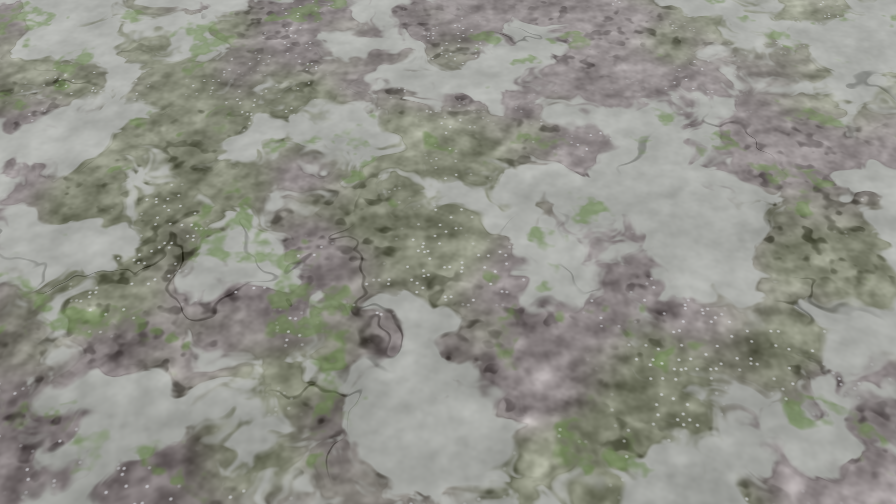
Write a Shadertoy shader that draws this texture.

```glsl
const vec3 SAND = vec3(0.655, 0.662, 0.645);
const vec3 ROCK = vec3(0.530, 0.521, 0.504);
const vec3 MAUVE_TINT = vec3(0.012, -0.008, 0.010);
const vec3 OLIVE_TINT = vec3(-0.012, 0.008, -0.045);
const vec3 ALGAE = vec3(0.36, 0.46, 0.25);
const vec3 GLINT = vec3(0.88, 0.89, 0.91);
const float HORIZON = 2.6;       // height of the vanishing line
const float DEPTH_STRETCH = 2.9; // foreshortening of the ground
const float PATCH_SCALE = 4.2;
const float LUMP_SCALE = 10.0;
const float GRAIN_SCALE = 23.0;
const float SAND_LEVEL = 0.535;  // higher leaves less sand
const float GLINT_SCALE = 75.0;

float hash(vec2 p) {
    vec3 q = fract(p.xyx * vec3(0.1031, 0.1030, 0.0973));
    q += dot(q, q.yzx + 33.33);
    return fract((q.x + q.y) * q.z);
}

float noise(vec2 p) {
    vec2 cell = floor(p), f = fract(p);
    f = f * f * (3.0 - 2.0 * f);
    float low = mix(hash(cell), hash(cell + vec2(1, 0)), f.x);
    float high = mix(hash(cell + vec2(0, 1)), hash(cell + vec2(1, 1)), f.x);
    return mix(low, high, f.y);
}

float fbm(vec2 p, int octaves) {
    float sum = 0.0, weight = 0.5, total = 0.0;
    for (int i = 0; i < octaves; i++) {
        sum += weight * noise(p);
        total += weight;
        weight *= 0.55;
        p = mat2(1.6, 1.2, -1.2, 1.6) * p + 17.3;
    }
    return sum / total;
}

// Tiny wet highlights, one candidate per cell
float glints(vec2 p) {
    vec2 cell = floor(p);
    vec2 centre = 0.3 + 0.4 * vec2(hash(cell + 3.1), hash(cell + 8.7));
    float dist = length(fract(p) - centre);
    return step(0.90, hash(cell + 21.0)) * smoothstep(0.42, 0.08, dist);
}

void mainImage(out vec4 fragColor, in vec2 fragCoord) {
    vec2 uv = fragCoord / iResolution.y;
    float aspect = iResolution.x / iResolution.y;

    // Ground seen at a slant, finer toward the top
    float depth = HORIZON / (HORIZON - uv.y);
    vec2 ground = vec2((uv.x - 0.5 * aspect) * depth, DEPTH_STRETCH * depth) + 20.0;

    // Sand pools between crusts with ragged borders
    vec2 warp = vec2(fbm(ground * 7.0, 3), fbm(ground * 7.0 + 40.0, 3)) - 0.5;
    float pools = fbm(ground * PATCH_SCALE + warp * 0.9, 5);
    float sand = smoothstep(-0.035, 0.045, pools - SAND_LEVEL);
    float rim = exp(-pow((pools - SAND_LEVEL + 0.02) / 0.022, 2.0));

    // Relief lit from the upper left
    float lumps = fbm(ground * LUMP_SCALE, 4);
    float grain = fbm(ground * GRAIN_SCALE, 3);
    float relief = grain - fbm((ground + vec2(-0.012, 0.018)) * GRAIN_SCALE, 3);
    float fade = mix(1.0, 0.75, uv.y);
    float pits = smoothstep(0.58, 0.78, fbm(ground * 30.0 + 70.0, 2))
               * smoothstep(0.42, 0.62, fbm(ground * 5.0 + 90.0, 3));

    // Crust
    float tone = 0.34 * (lumps - 0.5) + fade * (0.26 * (grain - 0.5) + 0.13 * relief);
    vec3 rock = ROCK + tone - 0.16 * pits;
    float tint = fbm(ground * 2.3 + 11.0, 3);
    rock += mix(OLIVE_TINT, MAUVE_TINT, smoothstep(0.35, 0.62, tint));

    // Pale silt with faint mottling
    vec3 silt = SAND + 0.16 * (lumps - 0.5) + fade * (0.09 * (grain - 0.5) + 0.04 * relief);
    vec3 color = mix(rock, silt, sand);
    color -= 0.055 * rim * smoothstep(0.40, 0.65, lumps);

    // Broken dark crevices
    float crack = abs(fbm(ground * 3.0 + warp * 0.5 + 55.0, 4) - 0.5);
    float broken = smoothstep(0.54, 0.66, fbm(ground * 3.5 + 31.0, 3));
    color -= 0.15 * smoothstep(0.016, 0.002, crack) * broken;

    // Algae tufts, denser in the upper left
    float corner = smoothstep(1.1, 0.2, length(uv - vec2(0.45, 0.85)));
    float tufts = fbm(ground * 8.0 + 120.0, 4) + 0.05 * corner;
    float algae = smoothstep(0.67, 0.76, tufts) * smoothstep(0.35, 0.6, grain);
    color = mix(color, ALGAE + 0.3 * (grain - 0.5), 0.6 * algae);
    color -= 0.03 * corner * (1.0 - sand);

    // Wet sparkle on the crust
    float wet = smoothstep(0.50, 0.66, fbm(ground * 4.0 + 150.0, 3));
    color = mix(color, GLINT, 0.6 * glints(ground * GLINT_SCALE) * wet * (1.0 - sand));

    // Haze toward the far side
    color += mix(-0.02, 0.035, uv.y);
    color = mix(color, vec3(0.63, 0.64, 0.63), 0.14 * uv.y * uv.y);
    fragColor = vec4(clamp(color, 0.0, 1.0), 1.0);
}
```
